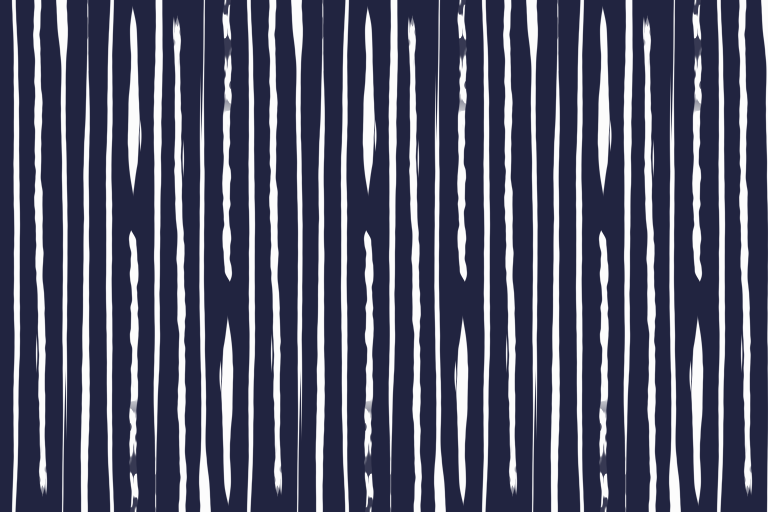
Give the GLSL for this pattern, as a Shadertoy shader.

```glsl
// Hand-brushed vertical white stripes on navy, ten strokes per repeat.

const vec3  NAVY = vec3(0.13, 0.14, 0.25);
const vec3  WHITE = vec3(0.99);
const float STRIPES_ACROSS = 32.68;  // stripe pitches over the canvas width
const float FIRST_CENTRE = 0.68;     // centre of the first stripe, in pitches
const int   STRIPES_PER_REPEAT = 10;
const float EDGE_SOFTNESS = 0.75;    // in pixels
const float PI = 3.14159;

// Five strokes, each used twice per repeat: once upright, once turned around.
const int PLAIN = 0, ROUGH = 1, BLOB = 2, SWELL = 3, BROKEN = 4;
const int STROKE_ORDER[10] = int[10](PLAIN, ROUGH, BLOB, SWELL, PLAIN,
                                     BROKEN, SWELL, ROUGH, BLOB, BROKEN);

float hash(vec2 p) {
    return fract(sin(dot(p, vec2(127.1, 311.7))) * 43758.5453);
}

float noise(vec2 p) {
    vec2 i = floor(p), f = fract(p);
    f = f * f * (3.0 - 2.0 * f);
    return mix(mix(hash(i), hash(i + vec2(1, 0)), f.x),
               mix(hash(i + vec2(0, 1)), hash(i + vec2(1, 1)), f.x), f.y);
}

// Signed two-octave wobble along the stroke.
float wobble(float t, float seed) {
    return 1.3 * noise(vec2(t * 26.0, seed)) + 0.7 * noise(vec2(t * 75.0, seed + 7.0)) - 1.0;
}

float bump(float t, float mid, float spread) {
    float q = (t - mid) / spread;
    return exp(-q * q);
}

// Thin lens-shaped fleck beside a stroke.
float fleck(vec2 p, vec2 centre, float halfLength, float thickness) {
    float q = (p.y - centre.y) / halfLength;
    return abs(p.x - centre.x) - thickness * (1.0 - q * q);
}

// Coverage of one stroke; p.x in pitches from its axis, p.y from 0 (top) to 1.
float stroke(vec2 p, int kind, float pixel) {
    float t = p.y, seed = float(kind) * 17.0 + 3.0;
    float halfWidth, centre, roughness = 0.13, dryness = 0.0, extra = 1.0;

    if (kind == PLAIN) {
        halfWidth = 0.075 + 0.05 * sin(PI * t);
        centre = 0.11 * sin(PI * t) - 0.06;
    } else if (kind == ROUGH) {
        halfWidth = mix(0.14, -0.12, smoothstep(0.93, 1.0, t));
        centre = 0.28 * t - 0.12;
        roughness = 0.38;
        dryness = 0.5 * smoothstep(0.85, 0.95, t);
        extra = min(fleck(p, vec2(-0.12, 0.69), 0.03, 0.03),
                    fleck(p, vec2(0.28, 0.94), 0.025, 0.04));
    } else if (kind == BLOB) {
        halfWidth = 0.10 + 0.12 * (1.0 - smoothstep(0.05, 0.14, t))
                  - 0.075 * smoothstep(0.62, 0.85, t);
        centre = 0.12 * sin(PI * t) - 0.04;
        extra = fleck(p, vec2(0.15, 0.73), 0.09, 0.025);
    } else if (kind == SWELL) {
        halfWidth = 0.02 + 0.09 * smoothstep(0.06, 0.3, t) + 0.055 * bump(t, 0.8, 0.22);
        centre = 0.05 - 0.13 * t;
        dryness = 0.55 * (1.0 - smoothstep(0.08, 0.18, t));
    } else {
        float upper = mix(-0.1, 0.145 + 0.1 * bump(t, 0.25, 0.075), smoothstep(-0.02, 0.06, t));
        upper = mix(upper, -0.12, smoothstep(0.31, 0.44, t));
        float lower = mix(-0.12, 0.14, smoothstep(0.432, 0.47, t));
        halfWidth = t < 0.432 ? upper : lower;
        centre = -0.1 * step(0.432, t) * (1.0 - smoothstep(0.44, 0.5, t));
        roughness = mix(0.12, 0.5, smoothstep(0.43, 0.5, t));
        dryness = 0.9 * smoothstep(0.74, 0.86, t);
        extra = fleck(p, vec2(0.3, 0.265), 0.025, 0.04);
    }

    // Each edge wavers on its own; the whole stroke drifts gently.
    centre += 0.07 * (noise(vec2(t * 9.0, seed)) - 0.5);
    float body = max(0.0, halfWidth) * roughness;
    float left  = centre - halfWidth + body * wobble(t, seed + 1.0);
    float right = centre + halfWidth + body * wobble(t, seed + 2.0);
    float d = min(max(left - p.x, p.x - right), extra);
    float paint = 1.0 - smoothstep(-EDGE_SOFTNESS * pixel, EDGE_SOFTNESS * pixel, d);

    // Dry bristle gaps.
    float bristles = noise(vec2(p.x * 8.0 + seed, t * 48.0));
    return paint * (1.0 - dryness * smoothstep(0.55, 0.72, bristles));
}

void mainImage(out vec4 fragColor, in vec2 fragCoord) {
    vec2 uv = fragCoord / iResolution.xy;
    float pixel = STRIPES_ACROSS / iResolution.x;

    // Stripe cell and position inside it.
    float s = uv.x * STRIPES_ACROSS - FIRST_CENTRE + 0.5;
    int index = int(mod(floor(s), float(STRIPES_PER_REPEAT)));
    vec2 p = vec2(fract(s) - 0.5, 1.0 - uv.y);

    bool turned = index == 4 || index > 5;
    if (turned) p = vec2(-p.x, 1.0 - p.y);

    float paint = stroke(p, STROKE_ORDER[index], pixel);
    fragColor = vec4(mix(NAVY, WHITE, paint), 1.0);
}
```
